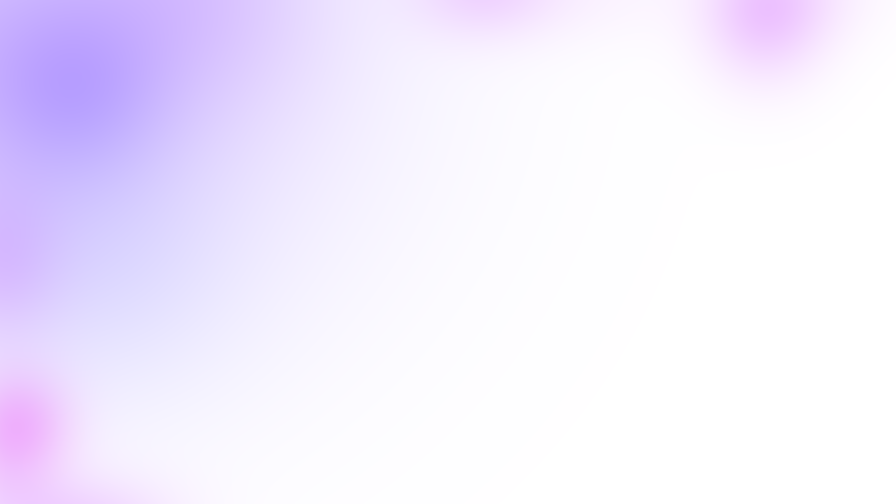
Reproduce this background procedurally as a WebGL 2 fragment shader.

```glsl
#version 300 es
precision highp float;
// Soft white backdrop with lavender, violet, orchid and pink glows along its left and top edges.

uniform vec2 u_resolution;
out vec4 fragColor;

// Light each hue takes away from white
#define LAVENDER   vec3(0.16, 0.22, 0.0)
#define VIOLET     vec3(0.10, 0.11, 0.0)
#define PURPLE     vec3(0.055, 0.11, 0.0)
#define PERIWINKLE vec3(0.06, 0.05, 0.0)
#define ORCHID     vec3(0.06, 0.20, 0.0)
#define PINK       vec3(0.02, 0.24, 0.01)
#define PAPER      vec3(1.0)

// Gaussian falloff around a centre, with a radius per axis
float glow(vec2 p, vec2 center, vec2 radius) {
    vec2 d = (p - center) / radius;
    return exp(-dot(d, d));
}

// Broad wash in the upper left and the cool hues within it
vec3 coolWash(vec2 p) {
    vec3 tint = LAVENDER * glow(p, vec2(0.0, 0.93), vec2(0.65, 0.60));
    tint += VIOLET * glow(p, vec2(0.16, 0.815), vec2(0.175));
    tint += PERIWINKLE * glow(p, vec2(0.21, 0.47), vec2(0.255));
    tint += PURPLE * glow(p, vec2(0.39, 1.02), vec2(0.255));
    tint += PURPLE * 0.55 * glow(p, vec2(0.0, 0.86), vec2(0.23));
    return tint;
}

// Warm spots down the left edge
vec3 leftSpots(vec2 p) {
    vec3 tint = PINK * glow(p, vec2(0.035, 0.155), vec2(0.105));
    float orchid = 0.6 * glow(p, vec2(0.0, 0.47), vec2(0.12, 0.16));
    orchid += 0.8 * glow(p, vec2(0.16, -0.04), vec2(0.185, 0.095));
    orchid += 0.4 * glow(p, vec2(0.0, 0.03), vec2(0.115));
    return tint + ORCHID * orchid;
}

// Orchid spots hanging from the top edge
vec3 topSpots(vec2 p) {
    float orchid = 0.65 * glow(p, vec2(0.96, 1.02), vec2(0.14, 0.095));
    orchid += 0.2 * glow(p, vec2(1.16, 1.02), vec2(0.255, 0.105));
    orchid += 1.0 * glow(p, vec2(1.517, 0.972), vec2(0.12, 0.135));
    orchid += 0.3 * glow(p, vec2(1.60, 1.02), vec2(0.16, 0.105));
    return ORCHID * orchid;
}

void main() {
    // Canvas height is one unit
    vec2 p = gl_FragCoord.xy / u_resolution.y;
    vec3 color = PAPER - coolWash(p) - leftSpots(p) - topSpots(p);
    fragColor = vec4(clamp(color, 0.0, 1.0), 1.0);
}
```
